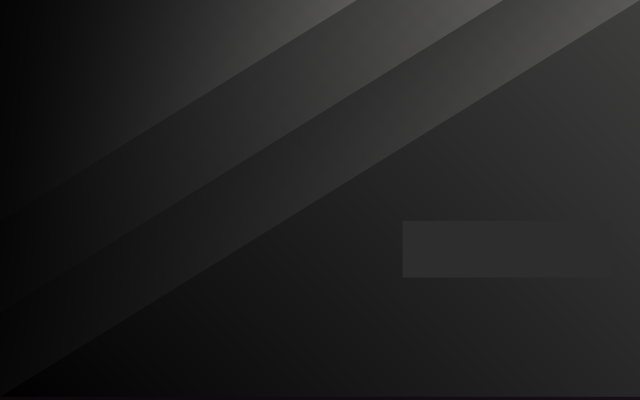
This background is drawn by a Shadertoy shader. Its source:

```glsl
// Dark charcoal backdrop with three diagonal sheets, a flat panel and a thin base strip.

// Layout, in units of canvas height (canvas is ASPECT wide, 1 high)
const float ASPECT = 1.6;
const float SLOPE = 0.62;                                // rise of the sheet edges
const float EDGES[3] = float[3](0.892, 1.258, 1.6);      // where each edge meets the top
const vec2 PANEL_CENTER = vec2(1.267, 0.377);
const vec2 PANEL_HALF = vec2(0.2604, 0.0708);
const float STRIP_HEIGHT = 0.008;

// Tones
const vec2 BASE_RAMP = vec2(0.15, 0.09);                 // gain to the right, gain upward
const vec2 SHADE_RANGE = vec2(0.02, 0.235);              // far side of a sheet, left to right
const vec2 LIGHT_RANGE = vec2(0.03, 0.35);               // lit rim of a sheet, left to right
const float LIGHT_CURVE = 1.2;                           // delays the glow toward the right
const float CORNER_CURVE = 1.4;                          // fade of the corner sheet
const float PANEL_TONE = 0.175;
const vec3 STRIP_COLOR = vec3(0.085, 0.06, 0.08);
const vec3 WARM_TINT = vec3(1.0, 0.995, 0.97);

// Faint woven texture
const float WEAVE_SCALE = 95.0;
const float WEAVE_AMOUNT = 0.012;

float boxDistance(vec2 p, vec2 halfSize) {
    vec2 d = abs(p) - halfSize;
    return length(max(d, 0.0)) + min(max(d.x, d.y), 0.0);
}

// Crossed sines: soft diamonds in diagonal rows
float weave(vec2 p) {
    return sin(p.x * WEAVE_SCALE) * sin(p.y * WEAVE_SCALE);
}

// Tone of one sheet: across runs from its far side (0) to its lit rim (1)
float sheetTone(float along, float across) {
    float shade = mix(SHADE_RANGE.x, SHADE_RANGE.y, along);
    float light = mix(LIGHT_RANGE.x, LIGHT_RANGE.y, pow(along, LIGHT_CURVE));
    return mix(shade, light, across);
}

void mainImage(out vec4 fragColor, in vec2 fragCoord) {
    vec2 uv = fragCoord / iResolution.xy;
    vec2 p = uv * vec2(ASPECT, 1.0);
    float pixel = 1.0 / iResolution.y;

    // Broad gradient behind everything
    float tone = dot(uv, BASE_RAMP);

    // Sheets, lowest first, each covering the one beneath
    float diagonal = p.x + (1.0 - p.y) / SLOPE;
    float along = clamp(p.x / max(diagonal, 0.001), 0.0, 1.0);
    float edgeBlur = 1.1 * pixel;
    float grain = 1.0 + WEAVE_AMOUNT * weave(p);
    for (int i = 2; i >= 0; i--) {
        float start = i > 0 ? EDGES[i - 1] : 0.0;
        float across = clamp((diagonal - start) / (EDGES[i] - start), 0.0, 1.0);
        float sheet = sheetTone(along, across);
        // The corner sheet fades out to near black
        if (i == 0) sheet = mix(SHADE_RANGE.x, sheetTone(along, 1.0), pow(across, CORNER_CURVE));
        float cover = smoothstep(-edgeBlur, edgeBlur, EDGES[i] - diagonal);
        tone = mix(tone, sheet * grain, cover);
    }

    // Flat panel
    float panel = boxDistance(p - PANEL_CENTER, PANEL_HALF);
    tone = mix(tone, PANEL_TONE, 1.0 - smoothstep(-0.7 * pixel, 0.7 * pixel, panel));

    // Only the brighter tones turn warm
    vec3 color = tone * mix(vec3(1.0), WARM_TINT, smoothstep(0.15, 0.35, tone));

    // Thin strip along the bottom, fading in from the left
    float strip = 1.0 - smoothstep(-0.7 * pixel, 0.7 * pixel, p.y - STRIP_HEIGHT);
    color = mix(color, STRIP_COLOR * mix(0.5, 1.0, uv.x), strip);

    fragColor = vec4(color, 1.0);
}
```
